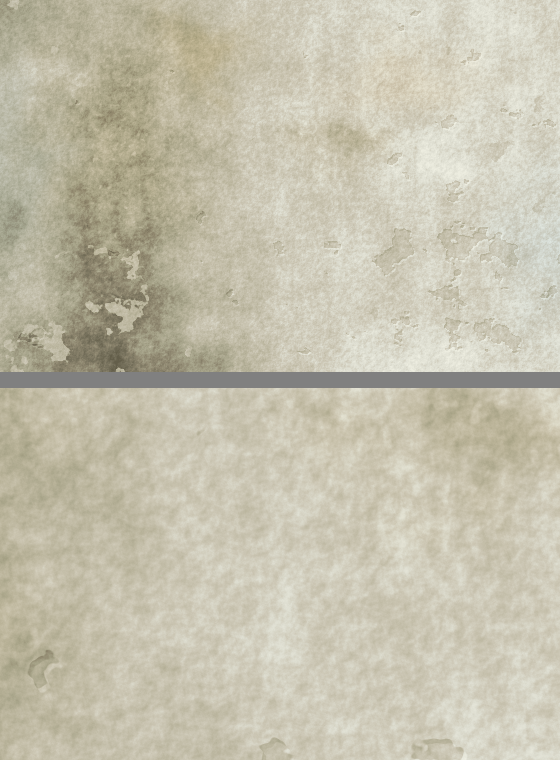
Top: the whole. Bottom: its middle third, enlarged.
Give the GLSL for this texture, as a Shadertoy shader.

```glsl
// Weathered plaster wall: soft stains add up to a grime level that picks a colour
// from a pale-to-dark ramp. Warped gradient noise frays the stains, thresholded
// noise cuts peeled flakes, and fine sandy noise with a slight relief adds grit.

vec2 randomGradient(vec2 cell) {
    vec3 h = fract(cell.xyx * vec3(0.1031, 0.1030, 0.0973));
    h += dot(h, h.yzx + 33.33);
    float angle = 6.2832 * fract((h.x + h.y) * h.z);
    return vec2(cos(angle), sin(angle));
}

float gradientNoise(vec2 p) {
    vec2 i = floor(p), f = fract(p);
    vec2 u = f * f * f * (f * (f * 6.0 - 15.0) + 10.0);
    vec2 e = vec2(1.0, 0.0);
    float bottom = mix(dot(randomGradient(i), f),
                       dot(randomGradient(i + e.xy), f - e.xy), u.x);
    float top = mix(dot(randomGradient(i + e.yx), f - e.yx),
                    dot(randomGradient(i + e.xx), f - e.xx), u.x);
    return mix(bottom, top, u.y);
}

float fbm(vec2 p) {
    float sum = 0.0, amplitude = 1.0;
    for (int k = 0; k < 5; k++) {
        sum += amplitude * gradientNoise(p);
        p = mat2(1.6, 1.2, -1.2, 1.6) * p + 17.3;
        amplitude *= 0.6;
    }
    return sum;
}

// Soft elliptical stain
float blob(vec2 p, vec2 centre, vec2 radius) {
    vec2 d = (p - centre) / radius;
    return exp(-dot(d, d));
}

// Positive inside peeled flakes, which gather at the lower right
float flakeField(vec2 p) {
    float region = blob(p, vec2(1.2, 0.29), vec2(0.3, 0.27));
    return fbm(p * vec2(7.0, 8.5) + 3.7) - 0.09 - 0.55 * (1.0 - region);
}

vec3 plasterRamp(float grime) {
    vec3 ramp[6] = vec3[6](
        vec3(0.87, 0.87, 0.82), vec3(0.80, 0.78, 0.71), vec3(0.73, 0.71, 0.62),
        vec3(0.65, 0.64, 0.54), vec3(0.56, 0.53, 0.44), vec3(0.46, 0.44, 0.36));
    vec3 colour = ramp[0] + 0.06 * clamp(-grime, 0.0, 1.0);
    for (int k = 1; k < 6; k++)
        colour = mix(colour, ramp[k], clamp(grime - float(k - 1), 0.0, 1.0));
    return colour - 0.07 * clamp(grime - 5.0, 0.0, 1.0);
}

void mainImage(out vec4 fragColor, in vec2 fragCoord) {
    vec2 p = fragCoord / iResolution.y;
    vec2 warp = vec2(fbm(p * 6.0), fbm(p * 6.0 + 41.0));
    vec2 q = p + 0.085 * warp;
    float mottle = fbm(p * 8.0 + 23.0);
    float crust = fbm(p * 27.0 + 7.0);
    float streak = fbm(vec2(p.x * 14.0, p.y * 1.6));

    // Broad stains: dirty on the left, clean on the right
    float olive = blob(q, vec2(0.33, 0.62), vec2(0.2, 0.32));
    float ochre = blob(q, vec2(0.55, 0.86), vec2(0.11, 0.08));
    float soot = blob(q, vec2(0.3, 0.17), vec2(0.17, 0.23));
    float damp = blob(q, vec2(0.92, 0.61), vec2(0.13, 0.08));
    float grime = mix(1.65, 0.25, smoothstep(0.2, 1.2, p.x));
    grime += 1.2 * olive + 0.9 * ochre + 2.7 * soot + 1.1 * damp;
    grime += 2.2 * blob(q, vec2(0.35, 0.0), vec2(0.34, 0.07));
    grime += 1.6 * blob(q, vec2(0.0, 0.35), vec2(0.06, 0.13));
    grime += 1.3 * blob(q, vec2(0.0, 1.0), vec2(0.14, 0.17));
    grime += 0.4 * blob(q, vec2(1.2, 0.32), vec2(0.34, 0.28));

    // Washed-out areas
    grime -= 0.9 * blob(q, vec2(1.16, 0.56), vec2(0.1, 0.07));
    grime -= 0.8 * blob(q, vec2(0.07, 0.28), vec2(0.07, 0.15));
    grime -= 0.8 * blob(q, vec2(0.12, 0.78), vec2(0.08, 0.07));
    grime -= 0.9 * blob(q, vec2(1.12, 0.03), vec2(0.17, 0.07));

    // Mottling, vertical runs and small pale specks in the stained parts
    float stained = clamp(olive + soot + damp, 0.0, 1.0);
    grime += (0.7 + 0.6 * stained) * mottle + 0.4 * streak;
    grime += (0.35 + 0.75 * stained) * crust;
    float specks = smoothstep(0.25, 0.55, gradientNoise(p * 76.0) + 0.35 * crust);
    grime -= specks * (0.1 + 0.9 * stained);

    // Fresh plaster showing through the soot
    float bareRegion = blob(p, vec2(0.27, 0.12), vec2(0.3, 0.15));
    float bareField = fbm(p * 7.5 + 61.0) - 0.16 - 0.4 * (1.0 - bareRegion);
    float bare = smoothstep(0.0, 0.07, bareField);
    grime = mix(grime, 1.3 + 0.6 * mottle, 0.85 * bare);

    // Peeled flakes: shaded along the rim, lit on the lower right edge
    float flake = flakeField(p);
    float inside = smoothstep(0.0, 0.05, flake);
    float lip = inside - smoothstep(0.0, 0.05, flakeField(p + vec2(-0.003, 0.004)));
    grime += inside * (0.35 + 0.65 * exp(-7.0 * max(flake, 0.0))) + 0.75 * lip;

    // Sandy grain and its relief, lit from the upper left
    float sand = fbm(p * 78.0 + 5.2);
    float relief = sand - fbm((p + vec2(-0.002, 0.002)) * 78.0 + 5.2);
    grime += 0.75 * sand + 0.35 * relief;

    // Warm rust and cool edges
    vec3 colour = plasterRamp(grime);
    float warm = clamp(0.6 * olive + ochre + 0.4 * damp, 0.0, 1.0);
    float cool = blob(q, vec2(0.0, 0.55), vec2(0.14, 0.3))
               + blob(q, vec2(1.5, 0.33), vec2(0.15, 0.2));
    float rosy = blob(q, vec2(1.07, 0.79), vec2(0.2, 0.07));
    colour *= mix(vec3(1.0), vec3(1.01, 0.98, 0.91), warm);
    colour *= mix(vec3(1.0), vec3(0.97, 1.0, 1.03), min(cool, 1.0));
    colour *= mix(vec3(1.0), vec3(1.0, 0.975, 0.94), rosy);
    fragColor = vec4(clamp(colour, 0.0, 1.0), 1.0);
}
```
